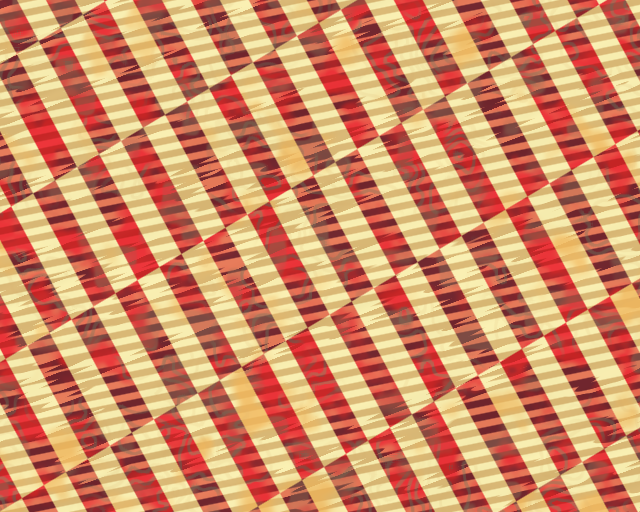
Give the GLSL for this pattern, as a Shadertoy shader.

```glsl
// Slanted checkerboard of long cream and red cells under fine, nearly level stripes.
// A skewed lattice gives the cells; noise adds clouds, marbled veins in the red,
// and thin slivers that break the stripes.

float hash(vec2 p) {
    vec3 q = fract(vec3(p.xyx) * 0.1031);
    q += dot(q, q.yzx + 33.33);
    return fract((q.x + q.y) * q.z);
}

float valueNoise(vec2 p) {
    vec2 i = floor(p), f = fract(p);
    f = f * f * f * (f * (f * 6.0 - 15.0) + 10.0);
    return mix(mix(hash(i), hash(i + vec2(1, 0)), f.x),
               mix(hash(i + vec2(0, 1)), hash(i + vec2(1, 1)), f.x), f.y);
}

float fbm(vec2 p) {
    float sum = 0.0, amp = 0.55;
    for (int i = 0; i < 3; i++) {
        sum += amp * valueNoise(p);
        p = mat2(1.6, 1.2, -1.2, 1.6) * p + 17.3;
        amp *= 0.5;
    }
    return sum;
}

// Smooth square wave of period 2: +1 on even units, -1 on odd ones.
float squareWave(float t, float blur) {
    return clamp((abs(mod(t - 0.5, 2.0) - 1.0) - 0.5) / blur, -1.0, 1.0);
}

void mainImage(out vec4 fragColor, in vec2 fragCoord) {
    float pixel = 1.0 / iResolution.y;
    vec2 p = fragCoord * pixel;

    // Lattice: rows rise to the right, columns lean a little off square.
    vec2 axis = vec2(cos(0.538), sin(0.538));
    vec2 d = p - vec2(0.569, 0.632);
    float row = dot(d, vec2(-axis.y, axis.x)) / 0.25;
    float column = dot(d, axis) / 0.05 - 0.24 * row;
    float cream = 0.5 + 0.5 * squareWave(column, 0.7 * pixel / 0.05)
                            * squareWave(row, 0.7 * pixel / 0.25);
    float cellTone = hash(floor(vec2(column, row)) + 40.0) - 0.5;

    // Stripes, shifted inside long thin slivers.
    vec2 grain = vec2(dot(p, vec2(0.92, 0.39)) * 5.0, dot(p, vec2(-0.39, 0.92)) * 85.0);
    float sliver = smoothstep(0.74, 0.88, valueNoise(grain + 60.0));
    float band = dot(p, vec2(-0.2, 0.98)) / 0.0136;
    float lit = 0.5 + 0.5 * squareWave(band + 0.7 * sliver, 0.7 * pixel / 0.0136);

    // Clouds and contour veins of even width.
    float cloud = fbm(p * vec2(15.0, 19.0) + 8.0);
    float level = fbm(p * 9.0 + 31.0) * 8.0;
    float slope = max(fwidth(level) / pixel, 12.0);
    float vein = abs(fract(level) - 0.5) / slope;
    vein = 1.0 - smoothstep(0.0012, 0.0012 + 1.6 * pixel, vein);
    vein *= smoothstep(0.35, 0.6, valueNoise(p * 11.0 + 5.0));

    // Red cells: scarlet to salmon when lit, crimson to maroon in shade.
    float fade = smoothstep(0.25, 0.62, cloud + 0.25 * cellTone);
    vec3 redLit = mix(vec3(0.92, 0.20, 0.22), vec3(0.90, 0.48, 0.35), fade);
    vec3 redShade = mix(vec3(0.78, 0.15, 0.15), vec3(0.44, 0.15, 0.18), fade);
    vec3 red = mix(redShade, redLit, lit);
    red = mix(red, mix(vec3(0.42, 0.35, 0.30), vec3(0.64, 0.46, 0.35), lit), 0.65 * vein);
    float moss = smoothstep(0.58, 0.78, valueNoise(p * 24.0 + 90.0));
    red = mix(red, vec3(0.52, 0.42, 0.33), 0.5 * moss * (1.0 - 0.6 * lit));

    // Cream cells: amber clouds and the faintest veins.
    vec3 pale = mix(vec3(0.85, 0.72, 0.46), vec3(0.97, 0.93, 0.69), lit);
    float amber = smoothstep(0.52, 0.8, fbm(p * 10.0 + 70.0) + 0.12 * cellTone);
    pale = mix(pale, vec3(0.94, 0.70, 0.34), 0.75 * amber);
    pale = mix(pale, vec3(0.84, 0.68, 0.42), 0.13 * vein);

    vec3 color = mix(red, pale, cream);
    color += 0.025 * (valueNoise(grain * vec2(1.0, 0.6)) - 0.5);
    fragColor = vec4(color, 1.0);
}
```
